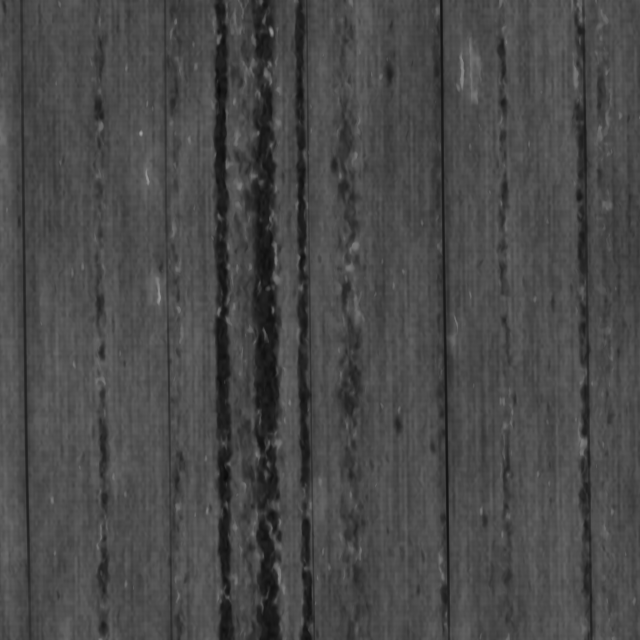
Give the GLSL for this texture, as a WebGL 2 fragment shader.

```glsl
#version 300 es
precision highp float;
// Weathered dark grey wood boards with vertical grain, stained bands, seams and pale wear.
uniform vec2 u_resolution;
out vec4 fragColor;

const float BASE_GREY = 0.303;
const float STAIN_LIGHT = 0.20;      // tone of thin stains
const float STAIN_DARK = 0.105;      // tone of dense stains
const float SEAM_GREY = 0.08;
const float LEAN = 0.012;            // sideways drift of the grain over the height
const float GRAIN_AMOUNT = 0.10;
const float GRIT_AMOUNT = 0.095;
const float CLOUD_AMOUNT = 0.10;
const float COLUMN_AMOUNT = 0.05;
const float WEAVE_AMOUNT = 0.004;
const float WEAVE_COUNT = 128.0;
const vec2 FLECK_SCALE = vec2(150.0, 62.0);

// Stained bands: centre, half width, coverage, patchiness along the height
const int BAND_COUNT = 11;
const vec4 BANDS[BAND_COUNT] = vec4[](
  vec4(0.152, 0.011, 0.50, 0.50), vec4(0.270, 0.012, 0.42, 0.60),
  vec4(0.343, 0.013, 0.84, 0.30), vec4(0.380, 0.032, 0.42, 0.40),
  vec4(0.411, 0.025, 0.80, 0.30), vec4(0.468, 0.010, 0.76, 0.30),
  vec4(0.541, 0.026, 0.46, 0.50), vec4(0.683, 0.009, 0.44, 0.50),
  vec4(0.783, 0.010, 0.52, 0.80), vec4(0.906, 0.011, 0.60, 0.50),
  vec4(0.940, 0.016, 0.36, 0.80));

// Seams between boards: centre, half width, depth
const int SEAM_COUNT = 5;
const vec3 SEAMS[SEAM_COUNT] = vec3[](
  vec3(0.034, 0.0040, 0.70), vec3(0.257, 0.0032, 0.50), vec3(0.479, 0.0026, 0.55),
  vec3(0.690, 0.0038, 0.95), vec3(0.912, 0.0036, 0.70));

float hash(vec2 p) {
  vec3 q = fract(p.xyx * 0.1031);
  q += dot(q, q.yzx + 33.33);
  return fract((q.x + q.y) * q.z);
}

float noise(vec2 p) {
  vec2 cell = floor(p), f = fract(p);
  f = f * f * (3.0 - 2.0 * f);
  return mix(mix(hash(cell), hash(cell + vec2(1, 0)), f.x),
             mix(hash(cell + vec2(0, 1)), hash(cell + vec2(1, 1)), f.x), f.y);
}

float fbm(vec2 p) {
  float sum = 0.0, weight = 0.55;
  for (int i = 0; i < 3; i++) {
    sum += weight * noise(p);
    p = p * 2.03 + 17.3;
    weight *= 0.5;
  }
  return sum;
}

// Soft upright ellipses at random spots of a grid; rate is the share of filled cells
float scatter(vec2 p, vec2 cells, float rate, vec2 radius, float seed) {
  vec2 home = floor(p * cells);
  float mask = 0.0;
  for (int j = -1; j <= 1; j++) {
    for (int i = -1; i <= 1; i++) {
      vec2 id = home + vec2(i, j), key = id + seed;
      if (hash(key) > rate) continue;
      vec2 centre = (id + vec2(hash(key + 31.7), hash(key + 57.1))) / cells;
      float size = mix(0.5, 1.1, hash(key + 83.9));
      float reach = length((p - centre) / (radius * size));
      mask = max(mask, size * (1.0 - smoothstep(0.1, 1.0, reach)));
    }
  }
  return mask;
}

void main() {
  vec2 p = gl_FragCoord.xy / u_resolution;
  vec2 q = vec2(p.x - LEAN * (1.0 - p.y), p.y);
  q.x += 0.003 * (noise(vec2(q.x * 6.0, q.y * 3.0)) - 0.5);
  vec2 bent = q + 0.008 * (vec2(fbm(q * 55.0), fbm(q * 55.0 + 20.0)) - 0.48);

  // Wood body: clouds, broad columns, long grain, fine grit
  float grey = BASE_GREY + CLOUD_AMOUNT * (fbm(q * vec2(9.0, 5.0)) - 0.48);
  grey += COLUMN_AMOUNT * (noise(q * vec2(28.0, 1.8) + 5.0) - 0.5);
  float grain = 0.55 * noise(q * vec2(240.0, 9.0)) + 0.45 * noise(q * vec2(95.0, 4.0) + 40.0);
  grey += GRAIN_AMOUNT * (grain - 0.5);
  float grit = 0.6 * noise(bent * vec2(230.0, 120.0) + 9.0) + 0.4 * noise(bent * vec2(130.0, 45.0));
  grey += GRIT_AMOUNT * (grit - 0.5);
  vec2 weave = sin(6.28318 * WEAVE_COUNT * p);
  grey += WEAVE_AMOUNT * (weave.x + weave.y);

  // Stained bands: faded edges broken up by upright flecks of several sizes
  float fleck = 0.45 * noise(bent * FLECK_SCALE) + 0.35 * noise(bent * FLECK_SCALE * 0.47 + 70.0)
              + 0.20 * noise(bent * vec2(260.0, 120.0) + 13.0);
  float wobble = 0.006 * (fbm(q * vec2(50.0, 14.0)) - 0.48);
  float cover = 0.0;
  for (int i = 0; i < BAND_COUNT; i++) {
    vec4 band = BANDS[i];
    float across = abs(q.x - band.x + wobble) / band.y;
    float patches = 0.25 + 1.5 * fbm(vec2(float(i) * 13.7 + q.x * 15.0, q.y * 7.0 + float(i) * 5.1));
    cover = max(cover, band.z * exp(-pow(across, 2.6)) * mix(1.0, patches, band.w));
  }
  float stain = smoothstep(-0.24, 0.30, cover - fleck);
  float tone = mix(STAIN_LIGHT, STAIN_DARK, smoothstep(0.25, 0.8, cover));
  float chipped = smoothstep(0.62, 0.85, fleck) * smoothstep(0.08, 0.35, cover);
  grey = mix(grey, tone + 0.10 * (grit - 0.5), stain) + 0.13 * chipped;

  // Short dark marks and a few larger knots
  grey -= 0.13 * scatter(bent, vec2(38.0, 20.0), 0.20, vec2(0.005, 0.016), 3.0) * fleck;
  grey = mix(grey, STAIN_DARK, 0.8 * scatter(bent, vec2(9.0, 8.0), 0.13, vec2(0.009, 0.024), 11.0));

  // Seams: dark core with a soft shaded flank
  for (int i = 0; i < SEAM_COUNT; i++) {
    vec3 seam = SEAMS[i];
    float away = abs(q.x - seam.x) / seam.y;
    float depth = seam.z * mix(0.55, 1.15, noise(vec2(float(i) * 9.3, q.y * 5.0)));
    float shade = max(1.0 - smoothstep(0.1, 1.1, away), 0.35 * exp(-0.4 * away));
    grey = mix(grey, SEAM_GREY, min(depth * shade, 1.0));
  }

  // Pale wear, bright scratches inside it, and small chips
  float wear = scatter(bent, vec2(5.0, 5.0), 0.24, vec2(0.028, 0.085), 23.0);
  float streak = noise(bent * vec2(140.0, 32.0) + 33.0);
  grey += wear * (0.11 * streak + 0.22 * smoothstep(0.78, 1.0, streak));
  grey += 0.12 * scatter(bent, vec2(36.0, 30.0), 0.09, vec2(0.0036, 0.0085), 41.0);
  grey += 0.40 * scatter(bent, vec2(8.0, 8.0), 0.07, vec2(0.006, 0.011), 67.0);

  fragColor = vec4(vec3(clamp(grey, 0.0, 1.0)), 1.0);
}
```
